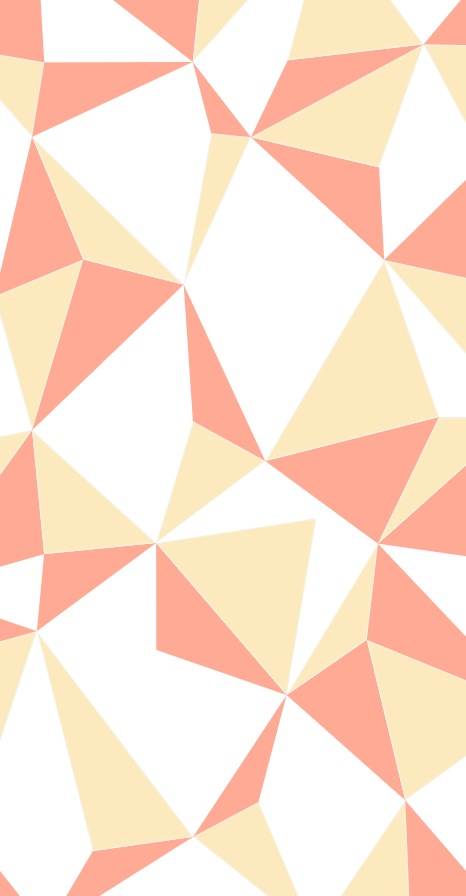
This background is drawn by a Shadertoy shader. Its source:

```glsl
const vec3 WHITE = vec3(1.0);
const vec3 CORAL = vec3(1.0, 0.667, 0.58);
const vec3 CREAM = vec3(0.99, 0.918, 0.745);
const vec3 SEAM = vec3(0.95, 0.95, 0.87);

const vec2 PITCH = vec2(0.24, 0.275); // cell size in canvas widths
const float JITTER = 0.37;            // vertex shift in cells
const float SEAM_WIDTH = 0.0026;

vec2 hash22(vec2 p) {
    vec3 q = fract(vec3(p.xyx) * vec3(0.1031, 0.1030, 0.0973));
    q += dot(q, q.yzx + 33.33);
    return fract((q.xx + q.yz) * q.zy);
}

// Displaced grid corner, in canvas widths
vec2 meshVertex(vec2 corner) {
    vec2 shift = 2.0 * hash22(corner + 17.0) - 1.0;
    return (corner + JITTER * shift) * PITCH;
}

float cross2(vec2 a, vec2 b) {
    return a.x * b.y - a.y * b.x;
}

// Signed distance to the line a-b, negative on the given side
float edgeDistance(vec2 p, vec2 a, vec2 b, float side) {
    return -side * cross2(normalize(b - a), p - a);
}

float triangleDistance(vec2 p, vec2 a, vec2 b, vec2 c) {
    float side = sign(cross2(b - a, c - a));
    return max(edgeDistance(p, a, b, side),
           max(edgeDistance(p, b, c, side), edgeDistance(p, c, a, side)));
}

float coverage(float dist, float pixel) {
    return clamp(0.5 - dist / pixel, 0.0, 1.0);
}

// Evenly spread rank of a cell, from 0 to 1
float cellRank(vec2 cell, float phase) {
    return fract(dot(cell, vec2(0.7549, 0.5698)) + phase);
}

// Neighbouring triangles alternate between the coral and cream families
vec3 paintTriangle(vec3 base, float dist, vec2 cell, bool isCoral, float pixel) {
    float share = isCoral ? 0.57 : 0.56;
    if (cellRank(cell, isCoral ? 0.15 : 0.6) > share) return base;

    float fill = coverage(dist, pixel);
    if (isCoral) return mix(base, CORAL, fill);

    float inner = coverage(dist + SEAM_WIDTH, pixel);
    return mix(base, mix(SEAM, CREAM, inner), fill);
}

void mainImage(out vec4 fragColor, in vec2 fragCoord) {
    float pixel = 1.0 / iResolution.x;
    vec2 p = fragCoord * pixel + PITCH * vec2(2.4, 3.3);
    vec2 home = floor(p / PITCH);
    vec3 color = WHITE;

    // Two triangles in each nearby cell, with alternating diagonals
    for (int y = -1; y <= 1; y++) {
        for (int x = -1; x <= 1; x++) {
            vec2 cell = home + vec2(x, y);
            vec2 a = meshVertex(cell);
            vec2 b = meshVertex(cell + vec2(1, 0));
            vec2 c = meshVertex(cell + vec2(1, 1));
            vec2 d = meshVertex(cell + vec2(0, 1));

            bool rising = mod(cell.x + cell.y, 2.0) < 0.5;
            bool lowerIsCoral = mod(cell.x, 2.0) < 0.5;
            float lower = triangleDistance(p, a, b, rising ? c : d);
            float upper = triangleDistance(p, c, d, rising ? a : b);

            color = paintTriangle(color, lower, cell, lowerIsCoral, pixel);
            color = paintTriangle(color, upper, cell, !lowerIsCoral, pixel);
        }
    }
    fragColor = vec4(color, 1.0);
}
```
